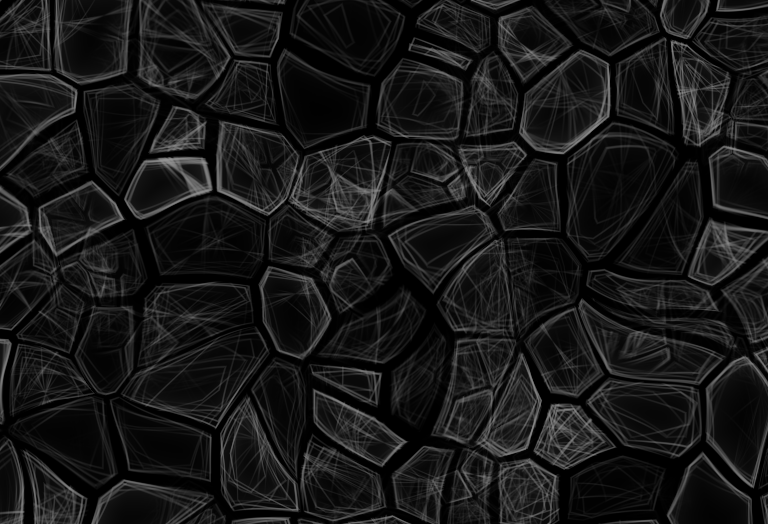
Give the GLSL for this pattern, as a WebGL 2 fragment shader.

```glsl
#version 300 es
precision highp float;

#define ROWS 7.0
#define JITTER 1.1
#define GAP 0.068
#define STROKE 0.021
#define LAYERS 10
#define HUBS 4
#define RAYS 14
#define OUTLINE_GAIN 0.27
#define RAY_GAIN 0.26
#define FINE_SCALE 1.8
#define HAZE 0.009
#define PEAK 0.6

uniform vec2 u_resolution;
out vec4 fragColor;

vec3 hash(vec3 v) {
    v = fract(v * vec3(0.1031, 0.1030, 0.0973));
    v += dot(v, v.yxz + 33.33);
    return fract((v.xxy + v.yxx) * v.zyx);
}

vec2 direction(float angle) {
    return vec2(cos(angle), sin(angle));
}

float cornerSlope(vec2 corner, vec2 offset) {
    return dot(direction(6.2832 * hash(vec3(corner, 5.0)).x), offset);
}

float gradientNoise(vec2 p) {
    vec2 i = floor(p), f = fract(p);
    vec2 u = f * f * f * (f * (f * 6.0 - 15.0) + 10.0);
    vec2 e = vec2(1.0, 0.0);
    float low = mix(cornerSlope(i, f), cornerSlope(i + e, f - e), u.x);
    float high = mix(cornerSlope(i + e.yx, f - e.yx), cornerSlope(i + 1.0, f - 1.0), u.x);
    return mix(low, high, u.y);
}

vec2 sitePosition(vec2 cell) {
    return cell + 0.5 + (hash(vec3(cell, 1.0)).xy - 0.5) * JITTER;
}

float stroke(float d, float width) {
    return 1.0 - smoothstep(0.0, width, abs(d));
}

vec2 nearestCell(vec2 p) {
    vec2 best = floor(p);
    float bestDistance = 1e5;
    for (int y = -2; y <= 2; y++)
    for (int x = -2; x <= 2; x++) {
        vec2 cell = floor(p) + vec2(x, y);
        float d = distance(p, sitePosition(cell));
        if (d < bestDistance) { bestDistance = d; best = cell; }
    }
    return best;
}

// Returns the light of the web in x and the cell interior mask in y.
vec2 web(vec2 p, float width) {
    vec2 cell = nearestCell(p);
    vec2 site = sitePosition(cell);
    vec3 trait = hash(vec3(cell, 91.0));
    float strength = mix(0.25, 1.3, trait.x);
    float disorder = mix(0.2, 1.0, trait.y);
    float depth = mix(0.08, 0.4, trait.y);
    float gap = GAP * mix(0.7, 1.3, trait.z) * (1.0 + 0.9 * gradientNoise(p * 0.8 + 5.0));

    // Nested outlines: each layer tilts and insets the cell edges
    float border = 1e5;
    float outline[LAYERS];
    for (int k = 0; k < LAYERS; k++) outline[k] = 1e5;
    for (int y = -2; y <= 2; y++)
    for (int x = -2; x <= 2; x++) {
        if (x == 0 && y == 0) continue;
        vec2 neighbour = vec2(x, y);
        vec2 other = sitePosition(cell + neighbour);
        vec2 middle = 0.5 * (site + other);
        vec2 normal = normalize(other - site);
        vec2 tangent = vec2(-normal.y, normal.x);
        border = min(border, dot(middle - p, normal));
        for (int k = 0; k < LAYERS; k++) {
            float t = float(k) / float(LAYERS);
            vec3 h = hash(vec3(cell * 7.0 + neighbour, float(k) + 11.0));
            float tilt = (h.y - 0.5) * 2.0 * disorder * (0.06 + t);
            vec2 pivot = middle + tangent * (h.z - 0.5) * 0.5;
            vec2 tilted = normal * cos(tilt) + tangent * sin(tilt);
            float d = dot(pivot - p, tilted) - gap - t * depth * h.x;
            outline[k] = min(outline[k], d);
        }
    }
    float light = 0.0;
    for (int k = 0; k < LAYERS; k++) {
        float t = float(k) / float(LAYERS);
        float fade = mix(1.0, 0.35, sqrt(t)) * (0.4 + hash(vec3(cell, float(k) + 40.0)).x);
        float patchy = max(0.1, 1.0 + 1.5 * gradientNoise(p * 1.6 + float(k) * 7.3));
        light += OUTLINE_GAIN * fade * patchy * stroke(outline[k], width);
        light += HAZE * smoothstep(0.0, width, outline[k]) * exp(-4.0 * max(outline[k], 0.0));
    }

    // Fans of fine rays, opening from the cell rim towards its middle
    float fanAmount = smoothstep(0.1, 0.8, hash(vec3(cell, 73.0)).x);
    for (int j = 0; j < HUBS; j++) {
        vec3 h = hash(vec3(cell, float(j) + 120.0));
        float heading = 6.2832 * h.x;
        vec2 fromHub = p - site + direction(heading) * mix(0.1, 0.6, h.y);
        float reach = length(fromHub);
        float spread = mix(0.3, 2.2, h.z * h.z);
        for (int k = 0; k < RAYS; k++) {
            vec3 r = hash(vec3(cell, float(j * RAYS + k) + 150.0));
            vec2 along = direction(heading + (r.x - 0.5) * spread);
            float across = fromHub.x * along.y - fromHub.y * along.x;
            float extent = mix(0.35, 1.3, r.z);
            float fade = smoothstep(extent, 0.2 * extent, reach) * smoothstep(-0.05, 0.25, reach);
            light += fanAmount * RAY_GAIN * r.y * r.y * fade * stroke(across, width * 0.9);
        }
    }
    float inside = smoothstep(gap - 2.0 * width, gap - 0.5 * width, border);
    return vec2(light * strength * inside, inside);
}

void main() {
    vec2 p = gl_FragCoord.xy / u_resolution.y * ROWS + 20.0;
    float width = max(STROKE, ROWS / u_resolution.y);

    // A gentle warp makes the cell sizes uneven
    p += 0.55 * vec2(gradientNoise(p * 0.45), gradientNoise(p * 0.45 + 31.0));
    vec2 coarse = web(p, width);
    vec2 fine = web(p * FINE_SCALE + 37.0, width * FINE_SCALE);

    // Regional density and brightness
    float region = smoothstep(0.0, 0.4, gradientNoise(p * 0.55));
    float shimmer = max(0.2, 1.0 + 0.9 * gradientNoise(p * 0.6 + 9.0));
    float light = coarse.x * mix(1.0, 0.75, region) + 0.5 * fine.x * region * mix(0.3, 1.0, coarse.y);
    fragColor = vec4(vec3(PEAK * (1.0 - exp(-light * shimmer / PEAK))), 1.0);
}
```
